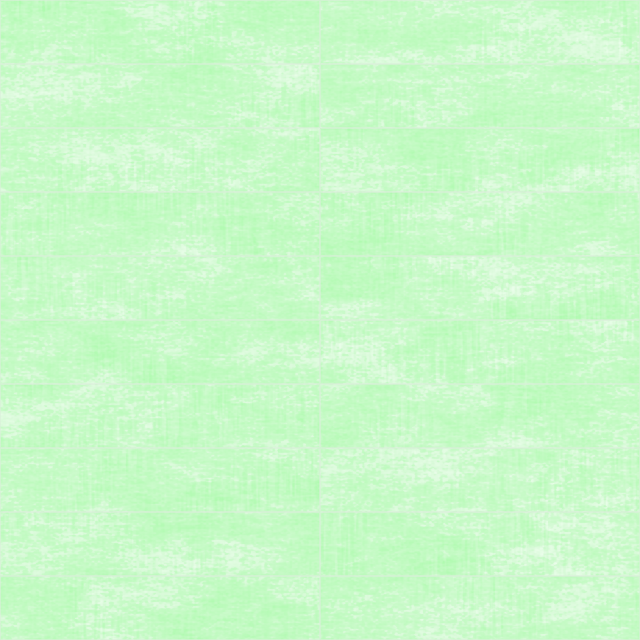
A WebGL 1 fragment shader for this texture:

```glsl
precision highp float;
uniform vec2 u_resolution;

vec3 hash3(vec2 p) {
  vec3 q = fract(p.xyx * vec3(0.1031, 0.1030, 0.0973));
  q += dot(q, q.yxz + 33.33);
  return fract((q.xxy + q.yzz) * q.zyx);
}

// Smooth cellular noise: random tones blended around jittered cell points
float cellNoise(vec2 p) {
  vec2 cell = floor(p);
  vec2 local = p - cell;
  float tone = 0.0;
  float total = 0.0;
  for (int y = -1; y <= 1; y++) {
    for (int x = -1; x <= 1; x++) {
      vec2 neighbour = vec2(float(x), float(y));
      vec3 rnd = hash3(cell + neighbour + 40.0);
      vec2 delta = neighbour + 0.2 + 0.6 * rnd.xy - local;
      float weight = exp(-4.0 * dot(delta, delta));
      tone += weight * rnd.z;
      total += weight;
    }
  }
  return tone / total;
}

// Layered patches, stretched along x
float clouds(vec2 p) {
  float sum = 0.0;
  float amplitude = 0.42;
  for (int i = 0; i < 5; i++) {
    sum += amplitude * cellNoise(p);
    p = p * 2.1 + vec2(7.3, 3.1);
    amplitude *= 0.63;
  }
  return sum;
}

void main() {
  vec2 uv = gl_FragCoord.xy / u_resolution;
  float pixel = 1.0 / min(u_resolution.x, u_resolution.y);

  // Two columns and ten rows of planks, each with its own finish
  vec2 grid = vec2(2.0, 10.0);
  vec2 plank = floor(uv * grid);
  vec2 local = fract(uv * grid);
  vec2 edge = min(local, 1.0 - local) / grid;
  vec2 p = uv + plank * vec2(1.7, 0.37);

  // Brushed paint: patches, horizontal grain, vertical weave, specks
  float patches = clouds(p * vec2(9.0, 21.0));
  float wash = cellNoise(uv * vec2(5.0, 9.0) + 3.0);
  float grain = cellNoise(p * vec2(45.0, 300.0));
  float weave = cellNoise(p * vec2(300.0, 26.0));
  float weaveMask = smoothstep(0.45, 0.75, cellNoise(p * vec2(11.0, 17.0) + 5.0));
  float specks = cellNoise(p * vec2(230.0, 340.0));

  float tone = 0.777 + 0.13 * (patches - 0.5) + 0.025 * (wash - 0.5);
  tone += 0.045 * (grain - 0.5);
  tone += (0.02 + 0.05 * weaveMask) * (weave - 0.5);
  tone += 0.055 * (specks - 0.5);

  // Pale worn flecks, broken up by the specks, gather in lighter patches
  float wear = patches + 0.4 * (specks - 0.5) + 0.2 * (grain - 0.5);
  tone += 0.045 * smoothstep(0.54, 0.78, wear);
  tone -= 0.006 * exp(-min(edge.x, edge.y) / 0.004);
  tone = clamp(tone, 0.69, 0.93);
  vec3 color = vec3(tone, 0.98 + 0.015 * smoothstep(0.84, 0.93, tone), tone);

  // Thin pale joints
  vec2 coverage = clamp((0.0009 - edge) / pixel + 0.5, 0.0, 1.0);
  float joint = max(coverage.x, coverage.y);
  color = mix(color, vec3(0.86, 0.93, 0.86), joint);

  gl_FragColor = vec4(color, 1.0);
}
```
